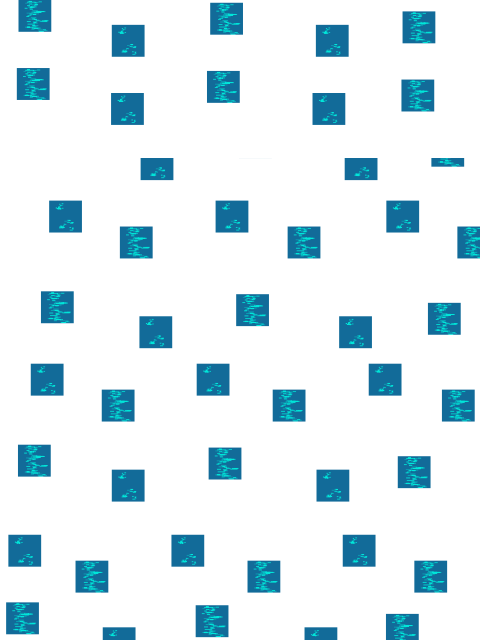
A Shadertoy shader for this pattern:

```glsl
// Small blue square tiles scattered in staggered rows on white, in two bands.
// Tiles alternate between a dense and a sparse motif of thin cyan dashes,
// which hashed clusters place; box coverage keeps every edge smooth.

const vec3 PAPER = vec3(1.0);
const vec3 WATER = vec3(0.07, 0.42, 0.60);
const vec3 GLINT = vec3(0.00, 0.90, 0.85);

const vec2 TILE = vec2(0.0683, 0.0665);  // tile size, in canvas widths
const float SEAM = 0.330;                // depth where the lower band begins

vec2 hash2(vec2 p) {
    vec3 q = fract(p.xyx * vec3(0.1031, 0.1030, 0.0973));
    q += dot(q, q.yzx + 33.33);
    return fract((q.xx + q.yz) * q.zy);
}

// Share of a pixel at distance d covered by a slab of the given half width
float slab(float d, float halfWidth, float pixel) {
    float hi = min(d + 0.5 * pixel, halfWidth);
    float lo = max(d - 0.5 * pixel, -halfWidth);
    return clamp((hi - lo) / pixel, 0.0, 1.0);
}

float box(vec2 d, vec2 halfSize, vec2 pixel) {
    return slab(d.x, halfSize.x, pixel.x) * slab(d.y, halfSize.y, pixel.y);
}

// Centre of one dash cluster in tile space, y pointing down
vec2 clusterCentre(float id, float count, bool dense) {
    vec2 h = hash2(vec2(id, dense ? 3.7 : 8.2));
    if (dense) return vec2(0.28 + 0.46 * h.x, (id + 0.3 + 0.4 * h.y) / count);
    return id < 0.4 * count ? vec2(0.18, 0.10) + h * vec2(0.26, 0.25)
                            : vec2(0.36, 0.64) + h * vec2(0.48, 0.29);
}

// Brightness of the dashes inside a tile
float dashes(vec2 uv, vec2 pixel, bool dense) {
    float count = dense ? 13.0 : 10.0;
    float reach = dense ? 0.17 : 0.07;
    float glow = 0.0;
    for (float id = 0.0; id < count; id++) {
        vec2 centre = clusterCentre(id, count, dense);
        for (float k = 0.0; k < 5.0; k++) {
            vec2 place = hash2(vec2(id * 7.0 + k, 21.0)) - 0.5;
            vec2 look = hash2(vec2(id * 7.0 + k, 54.0));
            vec2 offset = place * vec2(2.0 * reach, 0.09);
            vec2 halfSize = vec2(mix(0.25, 0.85, look.x * look.x) * reach, 0.014);
            glow += box(uv - centre - offset, halfSize, pixel) * mix(0.3, 1.0, look.y);
        }
    }
    return min(glow, 1.0);
}

// Tile offset within its row: odd columns hang lower
vec2 columnOffset(float col, bool tight) {
    float odd = mod(col, 2.0);
    if (tight) return vec2(0.1753 * col - 0.0243 * odd, 0.054 * odd + 0.003);
    return vec2(0.2 * col + 0.0104 * odd * (col - 1.0),
                mix(0.0015 * col * col, 0.052, odd));
}

// Start of a row: even pitch plus a slow drift in the lower band
vec2 rowStart(float row, bool lower) {
    if (!lower) return vec2(0.068, 0.033 + 0.142 * row);
    return vec2(0.0885 + 0.047 * sin(0.65 * row + 1.0),
                0.290 + 0.1684 * row + 0.0135 * sin(4.0 * row));
}

void mainImage(out vec4 fragColor, in vec2 fragCoord) {
    float pixel = 1.0 / iResolution.x;
    vec2 p = vec2(fragCoord.x, iResolution.y - fragCoord.y) * pixel;
    bool lower = p.y > SEAM;
    float rows = lower ? 7.0 : 2.0;
    vec3 colour = PAPER;

    for (float row = 0.0; row < rows; row++) {
        // Every second row of the lower band is packed tighter
        bool tight = lower && mod(row, 2.0) > 0.5;
        for (float col = 0.0; col < 6.0; col++) {
            vec2 centre = rowStart(row, lower) + columnOffset(col, tight);
            centre.x += 0.012 * (hash2(vec2(col, row + 11.0)).x - 0.5);
            vec2 d = p - centre;
            float cover = box(d, 0.5 * TILE, vec2(pixel));
            if (cover <= 0.0) continue;

            bool dense = (mod(col, 2.0) < 0.5) != tight;
            float glow = dashes(d / TILE + 0.5, pixel / TILE, dense);
            colour = mix(colour, mix(WATER, GLINT, glow), cover);
        }
    }
    fragColor = vec4(colour, 1.0);
}
```
